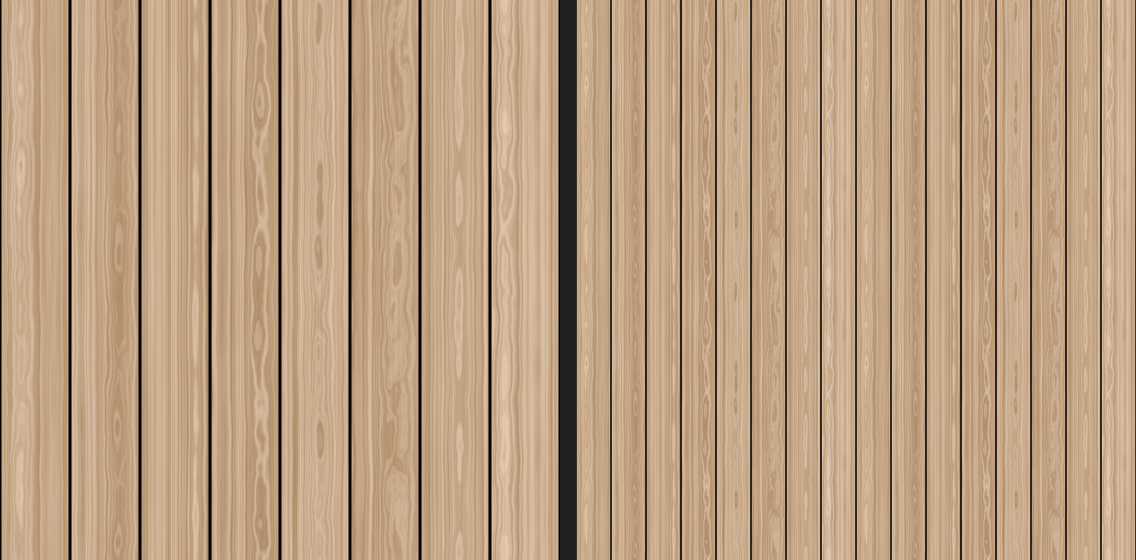
Left: one tile. Right: repeated 2 by 2.
Give the GLSL for this texture, as a WebGL 2 fragment shader.

```glsl
#version 300 es
precision highp float;
// Eight upright wooden planks with flowing grain, elongated hearts and dark gaps.

uniform vec2 u_resolution;
out vec4 outColor;

const float TAU = 6.2831853;
const int PLANKS = 8;
const vec3 DARK_WOOD = vec3(0.695, 0.565, 0.425);
const vec3 PALE_WOOD = vec3(0.875, 0.770, 0.670);
const vec3 GAP_COLOR = vec3(0.020, 0.015, 0.008);
const float BASE_TONE = 0.41;
const float GAP_CORE = 0.008;       // half width, in plank widths
const float GAP_FADE = 0.036;
const float HEART_WIDTH = 0.17;
const float CREST_SHARPNESS = 0.96; // 1 folds the grain to a hard point
const float GRAIN_TILT = 0.25;      // makes the two sides of a heart differ

// Per plank: heart position, strength of figure, lightness of the heart.
const float HEART[PLANKS] = float[](0.28, 0.68, 0.78, 0.70, 0.55, 0.65, 0.55, 0.20);
const float FIGURE[PLANKS] = float[](0.55, 0.65, 0.15, 0.60, 0.55, 1.20, 0.35, 0.50);
const float HEART_TONE[PLANKS] = float[](0.25, -0.22, 0.0, -0.10, 0.04, -0.16, 0.08, 0.24);

float hash(vec3 c) {
    c = fract(c * 0.1031);
    c += dot(c, c.zyx + 31.32);
    return fract((c.x + c.y) * c.z);
}

float cornerSlope(vec2 cell, vec2 offset, float period, float seed) {
    float angle = TAU * hash(vec3(cell.x, mod(cell.y, period), seed) + 17.0);
    return dot(vec2(cos(angle), sin(angle)), offset);
}

// Gradient noise that wraps vertically after a whole number of cells.
float noise(vec2 p, float period, float seed) {
    vec2 cell = floor(p), f = p - cell;
    vec2 w = f * f * f * (f * (f * 6.0 - 15.0) + 10.0);
    vec2 e = vec2(1.0, 0.0);
    float low = mix(cornerSlope(cell, f, period, seed),
                    cornerSlope(cell + e.xy, f - e.xy, period, seed), w.x);
    float high = mix(cornerSlope(cell + e.yx, f - e.yx, period, seed),
                     cornerSlope(cell + e.xx, f - e.xx, period, seed), w.x);
    return mix(low, high, w.y);
}

// Noise with separate frequencies across a plank and along the canvas.
float stretched(vec2 p, float across, float along, float seed) {
    return noise(p * vec2(across, along), along, seed);
}

// One layer of growth rings, faded out where it is too fine to resolve.
float rings(float height, float frequency, float footprint, float seed) {
    float visible = 1.0 - smoothstep(0.5, 1.4, footprint * frequency);
    return visible * noise(vec2(height * frequency, 0.5), 2.0, seed);
}

void main() {
    vec2 uv = gl_FragCoord.xy / u_resolution;
    float column = uv.x * float(PLANKS);
    int id = int(column) % PLANKS;
    float seed = float(id) * 7.0;
    vec2 p = vec2(fract(column), uv.y);

    // Grain height: a rounded fold at the heart and a lesser one half a plank away.
    float d = p.x - HEART[id];
    d += 0.035 * FIGURE[id] * stretched(p, 1.0, 4.0, seed + 1.0);
    float fold = asin(CREST_SHARPNESS * cos(TAU * d)) / TAU;
    float heart = exp(-d * d / (HEART_WIDTH * HEART_WIDTH));

    // Waves lift the fold into closed islands, strongest at the heart.
    float waves = 0.20 * stretched(p, 2.5, 8.0, seed + 2.0)
                + 0.09 * stretched(p, 6.0, 19.0, seed + 3.0)
                + 0.03 * stretched(p, 11.0, 47.0, seed + 4.0);
    float height = fold + GRAIN_TILT * d + waves * FIGURE[id] * mix(0.16, 1.0, heart);

    // Bands of several widths follow the height, over faint straight streaks.
    float footprint = fwidth(height);
    float tone = BASE_TONE + HEART_TONE[id] * heart
               + 0.42 * rings(height, 9.0, footprint, seed + 5.0)
               + 0.60 * rings(height, 25.0, footprint, seed + 6.0)
               + 0.55 * rings(height, 46.0, footprint, seed + 7.0)
               + 0.22 * stretched(p, 28.0, 3.0, seed + 8.0)
               + 0.12 * stretched(p, 3.0, 5.0, seed + 9.0);
    vec3 color = mix(DARK_WOOD, PALE_WOOD, clamp(tone, -0.25, 1.1));

    // Soft dark gap centred on every plank border.
    float border = 0.5 - abs(p.x - 0.5);
    color = mix(GAP_COLOR, color, smoothstep(GAP_CORE, GAP_FADE, border));
    outColor = vec4(color, 1.0);
}
```
